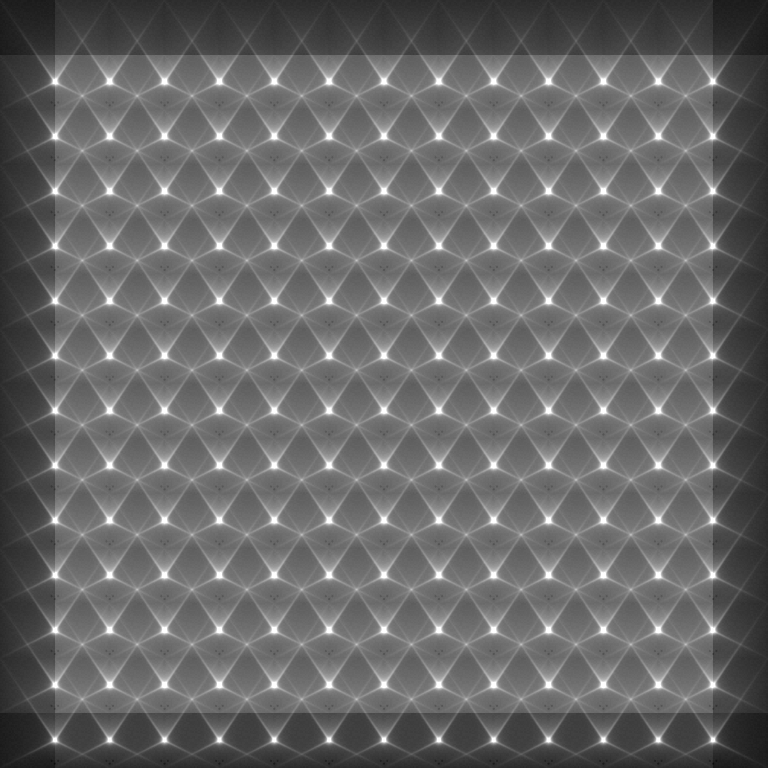
Reproduce this pattern procedurally as a Shadertoy shader.

```glsl
// A 13 by 13 lattice of grey star lights on a dark ground, 14 cells wide.
// Each light fills a 2 by 2 cell window with a pyramid gradient, a fan and four
// corner rays; overlapping windows add up, so the border stays darker.

float hash(vec2 p) {
    return fract(sin(dot(p, vec2(127.1, 311.7))) * 43758.5453);
}

// Soft line through the star along dir, at point q
float ray(vec2 q, vec2 dir) {
    dir = normalize(dir);
    float d = abs(q.x * dir.y - q.y * dir.x);
    return 0.8 * exp(-d * d / 0.0005) + 0.2 * exp(-14.0 * d);
}

// Light of one star at offset d, inside x -1..1 and y -0.5..1.5
float starLight(vec2 d) {
    vec2 q = vec2(abs(d.x), d.y);
    float r = length(d);
    float t = max(q.x, max(q.y / 1.5, -q.y / 0.5));

    // Pyramid gradient, flat at the window edge
    float light = 0.06 + 0.075 * (1.0 - t);

    // Bright fan between the two upward rays
    light += 0.28 * exp(-3.0 * r) * smoothstep(-0.05, 0.05, q.y - 1.5 * q.x);

    // Rays to the four window corners
    float fade = 0.02 + 0.22 * (1.0 - t) * (1.0 - t);
    light += fade * (ray(q, vec2(1.0, 1.5)) + ray(q, vec2(1.0, -0.5)));

    // Core and halo
    light += 0.45 * exp(-260.0 * r * r) + 0.2 * exp(-10.0 * r);

    // Small dark specks below the star
    float speck = min(length(q - vec2(0.06, -0.37)), length(q - vec2(0.0, -0.42)));
    return light - 0.07 * smoothstep(0.03, 0.008, speck);
}

void mainImage(out vec4 fragColor, in vec2 fragCoord) {
    vec2 p = 14.0 * fragCoord / iResolution.xy;
    vec2 cell = floor(p);
    float grey = 0.05;

    // Add the windows that cover this cell
    for (int i = 0; i < 2; i++) {
        for (int j = 0; j < 2; j++) {
            vec2 id = cell + vec2(float(i), -float(j));
            bool lit = id.x > 0.5 && id.x < 13.5 && id.y > -0.5 && id.y < 12.5;
            if (lit) grey += starLight(p - id - vec2(0.0, 0.5));
        }
    }

    // Fine grain, the same in every cell
    grey += 0.02 * (hash(floor(fract(p) * 36.0)) - 0.5);
    fragColor = vec4(vec3(clamp(grey, 0.0, 1.0)), 1.0);
}
```
